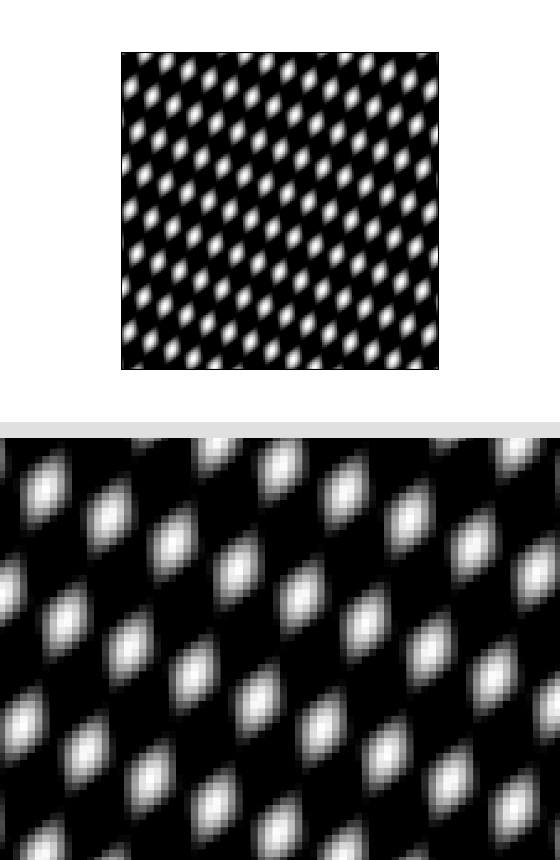
Top, the full canvas; bottom, a detail of the centre.
Give the GLSL for this pattern, as a WebGL 1 fragment shader.

```glsl
precision highp float;
// A framed black square of slanted, glowing diamonds from two crossed waves, on white.

uniform vec2 u_resolution;

#define SIDE 0.751         // side of the square, in canvas heights
#define FRAME 0.0026       // frame line width, in canvas heights
#define WAVES 8.03         // wave cycles across the square
#define ANGLE_A 188.9      // wave directions, in degrees
#define ANGLE_B -54.2
#define CELLS 128.0        // sample cells across the square
#define INK vec3(0.0)
#define GLOW vec3(1.0)
#define PAPER vec3(1.0)

const float TAU = 6.2831853;

float wave(vec2 p, float degrees) {
  float angle = radians(degrees);
  return sin(TAU * WAVES * dot(p, vec2(cos(angle), sin(angle))));
}

// Snaps to cell centres, with steps smoothed over one pixel.
vec2 snapToCells(vec2 p, float pixel) {
  vec2 cell = p * CELLS;
  vec2 edge = floor(cell + 0.5);
  return (edge + clamp((cell - edge) / (pixel * CELLS), -0.5, 0.5)) / CELLS;
}

// Signed distance to a centred square.
float squareDistance(vec2 p, float halfSide) {
  vec2 d = abs(p) - halfSide;
  return length(max(d, 0.0)) + min(max(d.x, d.y), 0.0);
}

void main() {
  float pixel = 1.0 / u_resolution.y;
  vec2 p = (gl_FragCoord.xy - 0.5 * u_resolution) * pixel;

  // The positive half of the product leaves diamonds that touch at their corners.
  vec2 q = snapToCells(p / SIDE, pixel / SIDE);
  float light = max(wave(q, ANGLE_A) * wave(q, ANGLE_B), 0.0);
  vec3 color = mix(INK, GLOW, light);

  // Frame line, then the plain margin that lets the canvas tile.
  float d = squareDistance(p, 0.5 * SIDE);
  float line = clamp(0.5 + (0.5 * FRAME - abs(d)) / pixel, 0.0, 1.0);
  color = mix(color, PAPER, clamp(0.5 + d / pixel, 0.0, 1.0));
  color = mix(color, INK, line);

  gl_FragColor = vec4(color, 1.0);
}
```
